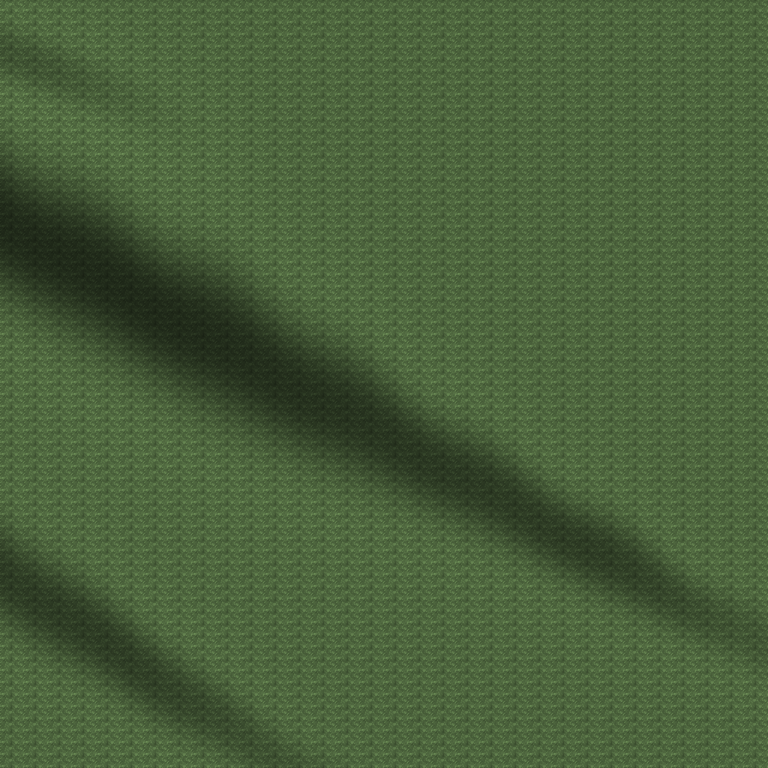
Reproduce this texture procedurally as a Shadertoy shader.

```glsl
// Green woven cloth crossed by soft diagonal folds.
// A small repeating tile of hashed threads and mirrored slanted strokes gives
// the weave; each fold is a soft, tapering band with lit flanks.
#define TILES vec2(32.0, 64.0)
#define THREADS vec2(16.0, 8.0)
#define STEM_SHIFT 0.25
#define CLOTH vec3(0.308, 0.402, 0.245)
#define GRAIN 0.17
#define STROKE 0.30
#define STEM 0.10
#define FLANK_LIGHT 0.13
#define BUMP_SPACING 0.172
#define BUMP_SIZE 0.0055
#define TAU 6.28318

float hash(vec2 p) {
    vec3 q = fract(vec3(p.xyx) * vec3(0.1031, 0.1030, 0.0973));
    q += dot(q, q.yzx + 33.33);
    return fract((q.x + q.y) * q.z);
}

// Value noise that wraps at the given period
float tiledNoise(vec2 p, vec2 period) {
    vec2 i = floor(p), f = fract(p);
    f = f * f * (3.0 - 2.0 * f);
    float a = hash(mod(i, period));
    float b = hash(mod(i + vec2(1.0, 0.0), period));
    float c = hash(mod(i + vec2(0.0, 1.0), period));
    float d = hash(mod(i + 1.0, period));
    return mix(mix(a, b, f.x), mix(c, d, f.x), f.y);
}

// Signed brightness of the weave, near zero on average
float weave(vec2 uv) {
    vec2 cell = uv * TILES - vec2(STEM_SHIFT, 0.0);
    float across = fract(cell.x) - 0.5;
    float side = abs(across);
    float grain = tiledNoise(cell * THREADS + 0.5, THREADS) - 0.5;
    float patches = tiledNoise(cell * THREADS * 0.5, THREADS * 0.5) - 0.5;

    // Short threads slant upward away from the stem on either side
    vec2 thread = vec2(side * THREADS.x, cell.y * THREADS.y);
    vec2 along = vec2(thread.x - thread.y, 0.5 * (thread.x + thread.y));
    along += step(0.0, across) * vec2(3.0, 1.5);
    float stroke = smoothstep(0.42, 0.95, tiledNoise(along, vec2(8.0, 4.0)));

    // Bright wavy stem with a row ripple
    float sway = 0.05 * sin(TAU * cell.y);
    float stem = exp(-pow((across - sway) / 0.15, 2.0));
    float row = cos(TAU * (cell.y - 1.5 * side + 0.4 * patches));
    return GRAIN * (grain + 0.9 * patches)
         + STROKE * (stroke - 0.24)
         + STEM * (stem - 0.27 + 0.35 * row);
}

// Soft band, with d as signed height above its centre
float band(float d, float halfWidth) {
    float t = d / halfWidth;
    return exp(-pow(t * t, 1.2));
}

// Broad light beside a band
float flank(float d, float halfWidth) {
    float t = d / (halfWidth * 2.1);
    return exp(-t * t);
}

void mainImage(out vec4 fragColor, in vec2 fragCoord) {
    vec2 uv = fragCoord / iResolution.xy;

    // Main fold, tapering to the right with gentle swells
    float bump = cos(TAU * (uv.x - 0.125) / BUMP_SPACING);
    float mainHeight = uv.y - (0.712 - 0.555 * uv.x) - 0.7 * BUMP_SIZE * bump;
    float mainWidth = mix(0.096, 0.058, smoothstep(0.25, 0.70, uv.x))
                    - 0.018 * smoothstep(0.65, 1.0, uv.x) + 0.5 * BUMP_SIZE * bump;
    float mainDepth = mix(0.63, 0.45, smoothstep(0.15, 0.75, uv.x))
                    * mix(1.0, 0.45, smoothstep(0.76, 1.0, uv.x));

    // Lower-left fold
    float lowHeight = uv.y - (0.256 - 0.68 * uv.x) - 0.6 * BUMP_SIZE * bump;
    float lowWidth = mix(0.062, 0.042, smoothstep(0.0, 0.4, uv.x));
    float lowDepth = mix(0.45, 0.20, smoothstep(0.12, 0.42, uv.x));

    // Faint upper-left fold
    float topHeight = uv.y - (0.934 - 0.38 * uv.x);
    float topDepth = 0.25 * (1.0 - smoothstep(0.02, 0.29, uv.x));

    float shade = (1.0 - mainDepth * band(mainHeight, mainWidth))
                * (1.0 - lowDepth * band(lowHeight, lowWidth))
                * (1.0 - topDepth * band(topHeight, 0.034));

    float lit = flank(mainHeight, mainWidth) * (1.0 - 0.5 * uv.x)
              + 0.6 * flank(lowHeight, lowWidth) * (1.0 - smoothstep(0.2, 0.6, uv.x))
              + 0.5 * flank(topHeight, 0.04) * (1.0 - smoothstep(0.1, 0.4, uv.x));
    float light = 1.0 + FLANK_LIGHT * min(lit, 1.0);

    vec3 color = CLOTH * light * shade * (1.0 + weave(uv));
    fragColor = vec4(clamp(color, 0.0, 1.0), 1.0);
}
```
